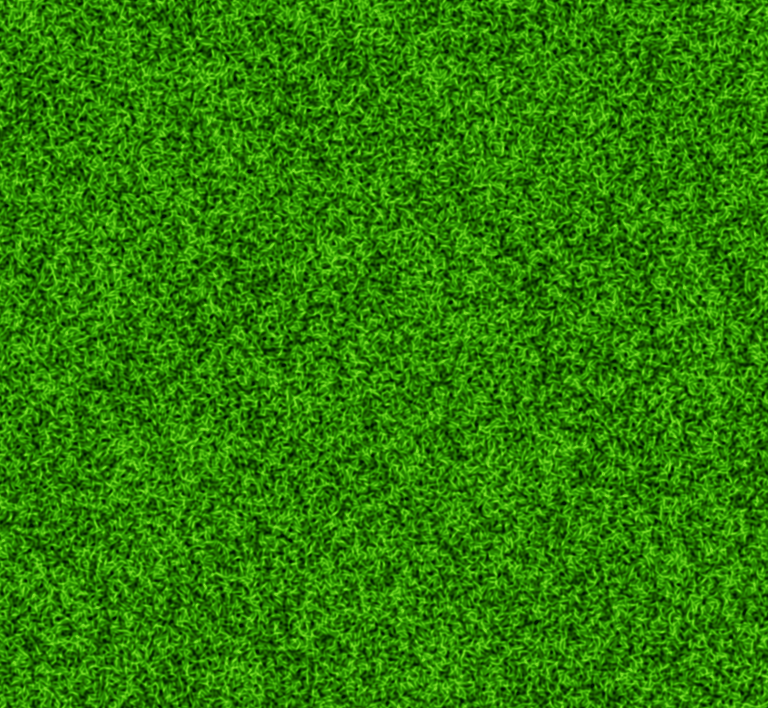
Give the GLSL for this texture, as a Shadertoy shader.

```glsl
// Dense short lawn: tiny light and dark blades, each a stretched soft spot
// turned at random, are summed as cellular noise over faint layered-sine
// patches. The sum picks a colour from a ramp of greens.

vec3 hash3(vec2 cell) {
    vec3 q = fract(vec3(cell.xyx) * vec3(0.1031, 0.1030, 0.0973));
    q += dot(q, q.yxz + 33.33);
    return fract((q.xxy + q.yxx) * q.zyx);
}

// One soft blade, long along its own axis, with faint opposite flanks.
float blade(vec2 offset, float angle, vec2 size) {
    vec2 axis = vec2(cos(angle), sin(angle));
    vec2 local = vec2(dot(offset, axis), dot(offset, vec2(-axis.y, axis.x)));
    local /= size;
    return exp(-0.5 * dot(local, local)) * (1.0 - 0.4 * local.y * local.y);
}

// Sum of light and dark blades, scaled to unit deviation.
float bladeNoise(vec2 p) {
    vec2 home = floor(p);
    float sum = 0.0;
    for (int y = -2; y <= 2; y++) {
        for (int x = -2; x <= 2; x++) {
            vec2 cell = home + vec2(x, y);
            vec3 place = hash3(cell + 17.0);
            bool isLight = hash3(cell + 411.0).x > 0.5;
            // Light blades are slender, dark gaps are rounder.
            vec2 size = isLight ? vec2(0.68, 0.32) : vec2(0.52, 0.42);
            float spot = blade(p - cell - place.xy, place.z * 3.14159, size);
            sum += isLight ? spot : -spot;
        }
    }
    return sum / 0.70;
}

// Broad, faint patches of lighter and darker growth.
float patches(vec2 uv) {
    vec2 w = uv * 12.566;
    return 0.4 * sin(w.x + 1.3 * sin(w.y + 0.6))
         + 0.35 * sin(2.0 * w.y - w.x + 2.1)
         + 0.35 * sin(3.0 * w.x + 2.0 * w.y + sin(2.0 * w.x));
}

float rise(float low, float high, float x) {
    return clamp((x - low) / (high - low), 0.0, 1.0);
}

// Greens from deep shadow to sunlit tip.
vec3 grassColor(float light) {
    vec3 color = mix(vec3(0.0, 0.09, 0.0), vec3(0.03, 0.20, 0.0), rise(-2.7, -1.88, light));
    color = mix(color, vec3(0.09, 0.31, 0.0), rise(-1.88, -1.13, light));
    color = mix(color, vec3(0.13, 0.42, 0.0), rise(-1.13, -0.52, light));
    color = mix(color, vec3(0.16, 0.52, 0.01), rise(-0.52, 0.04, light));
    color = mix(color, vec3(0.21, 0.62, 0.02), rise(0.04, 0.66, light));
    color = mix(color, vec3(0.32, 0.74, 0.06), rise(0.66, 1.48, light));
    return mix(color, vec3(0.48, 0.86, 0.15), rise(1.48, 2.7, light));
}

void mainImage(out vec4 fragColor, in vec2 fragCoord) {
    vec2 uv = fragCoord / iResolution.y;
    float light = 0.97 * bladeNoise(uv * 190.0) + 0.17 * patches(uv);
    fragColor = vec4(grassColor(light), 1.0);
}
```
